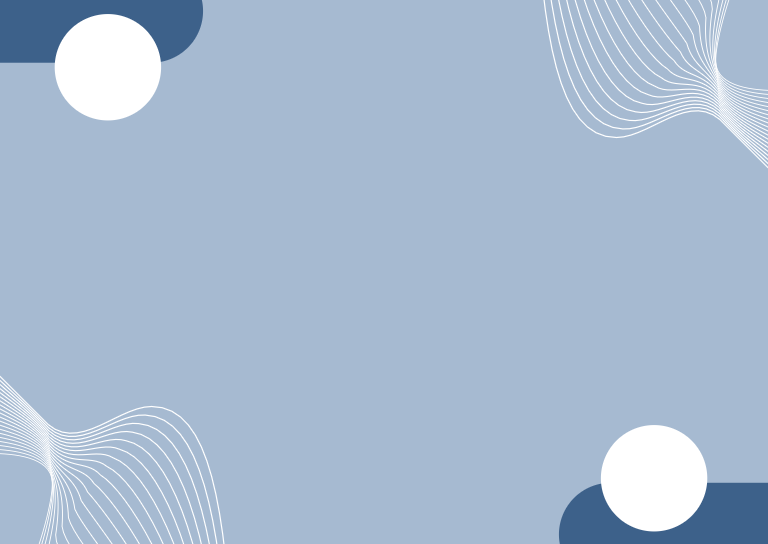
A Shadertoy shader for this background:

```glsl
// Pale blue backdrop with corner pills, white discs and two fans of fine wavy lines

float segmentDistance(vec2 p, vec2 a, vec2 b) {
    vec2 pa = p - a, ba = b - a;
    return length(pa - ba * clamp(dot(pa, ba) / dot(ba, ba), 0.0, 1.0));
}

vec2 bezier(vec2 a, vec2 b, vec2 c, vec2 d, float t) {
    float s = 1.0 - t;
    return s * s * s * a + 3.0 * s * s * t * b + 3.0 * s * t * t * c + t * t * t * d;
}

float bezierDistance(vec2 p, vec2 a, vec2 b, vec2 c, vec2 d) {
    float nearest = 1e5;
    vec2 previous = a;
    for (int i = 1; i <= 14; i++) {
        vec2 next = bezier(a, b, c, d, float(i) / 14.0);
        nearest = min(nearest, segmentDistance(p, previous, next));
        previous = next;
    }
    return nearest;
}

// Distance to one line of the fan: 0 is the outermost, 1 the innermost
float fanLineDistance(vec2 p, float blend) {
    vec2 start = mix(vec2(0, 167), vec2(0, 90), blend);
    vec2 pinch = mix(vec2(48, 119), vec2(52, 62), blend);
    vec2 crest = mix(vec2(151, 137), vec2(30, -25), blend);
    vec2 end = mix(vec2(229, -60), vec2(133, -140), blend);
    float d = bezierDistance(p, start, mix(vec2(16, 151), vec2(22, 89), blend),
                             mix(vec2(32, 135), vec2(51, 84), blend), pinch);
    d = min(d, bezierDistance(p, pinch, mix(vec2(80, 92), vec2(53, 48), blend),
                              mix(vec2(118, 137), vec2(44, 10), blend), crest));
    return min(d, bezierDistance(p, crest, mix(vec2(203, 137), vec2(15, -60), blend),
                                 mix(vec2(220, 58), vec2(90, -110), blend), end));
}

void mainImage(out vec4 fragColor, in vec2 fragCoord) {
    // Canvas units: the height is 542
    float pixel = 542.0 / iResolution.y;
    vec2 size = iResolution.xy * pixel;
    vec2 p = fragCoord * pixel;
    bool leftHalf = p.x < 0.5 * size.x;

    vec3 color = vec3(0.65, 0.73, 0.82);
    vec3 white = vec3(1.0);

    // Line fans, lower left and upper right, by half-turn symmetry
    vec2 fan = leftHalf ? p : size - p;
    if (fan.x < 232.0 && fan.y < 174.0) {
        for (int i = 0; i < 20; i++) {
            float blend = float(i) / 19.0;
            float d = fanLineDistance(fan, blend);
            float halfWidth = mix(0.6, 0.42, blend);
            float ink = clamp((halfWidth - d) / pixel + 0.5, 0.0, 1.0)
                      - clamp((-halfWidth - d) / pixel + 0.5, 0.0, 1.0);
            color = mix(color, white, ink);
        }
    }

    // Pill and disc, upper left and lower right
    vec2 corner = leftHalf ? vec2(p.x, size.y - p.y) : vec2(size.x - 6.0 - p.x, p.y + 1.5);
    float pill = segmentDistance(corner, vec2(-100, 11), vec2(150.8, 11)) - 51.5;
    float disc = length(corner - vec2(107.5, 67)) - 53.0;
    color = mix(color, vec3(0.24, 0.38, 0.54), clamp(0.5 - pill / pixel, 0.0, 1.0));
    color = mix(color, white, clamp(0.5 - disc / pixel, 0.0, 1.0));

    fragColor = vec4(color, 1.0);
}
```
